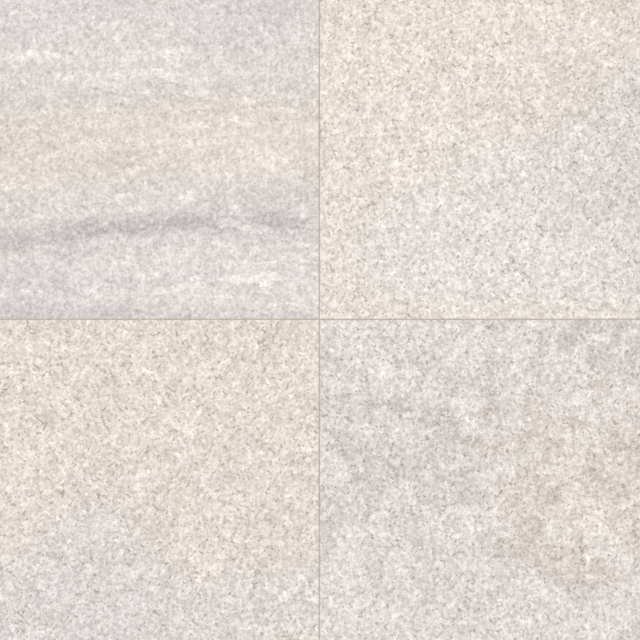
Write a WebGL 2 fragment shader that draws this texture.

```glsl
#version 300 es
precision highp float;
// Four pale sandstone tiles, two across and two down, split by a thin joint.
// Each tile blends grey and beige stone by its own gradient or strata;
// layered value noise adds mottling, fine grain, dark pits and white flecks.

#define JOINT_POS vec2(0.499, 0.501)
#define JOINT_WIDTH 0.0025
#define GRAIN_SCALE 300.0
#define GRAIN_AMOUNT 0.23
#define PIT_AMOUNT 0.12
#define FLECK_AMOUNT 0.05
#define GREY_STONE vec3(0.868, 0.847, 0.834)
#define BEIGE_STONE vec3(0.890, 0.853, 0.814)
#define LILAC_SHADE vec3(0.100, 0.102, 0.098)
#define BROWN_SHADE vec3(0.100, 0.118, 0.132)
#define JOINT_COLOR vec3(0.765, 0.730, 0.685)

uniform vec2 u_resolution;
out vec4 outColor;

float hash(vec2 p) {
  vec3 q = fract(p.xyx * vec3(0.1031, 0.1030, 0.0973));
  q += dot(q, q.yzx + 33.33);
  return fract((q.x + q.y) * q.z);
}

float noise(vec2 p) {
  vec2 i = floor(p), f = fract(p);
  f = f * f * (3.0 - 2.0 * f);
  float low = mix(hash(i), hash(i + vec2(1, 0)), f.x);
  float high = mix(hash(i + vec2(0, 1)), hash(i + vec2(1, 1)), f.x);
  return mix(low, high, f.y);
}

// Fractal noise, rotated at every octave to hide the lattice
float fbm(vec2 p) {
  float sum = 0.0, weight = 0.5;
  for (int i = 0; i < 5; i++) {
    sum += weight * noise(p);
    p = mat2(1.6, 1.2, -1.2, 1.6) * p + 17.3;
    weight *= 0.5;
  }
  return sum / 0.96875;
}

float bump(float x, float center, float width) {
  float d = (x - center) / width;
  return exp(-d * d);
}

// Layered tile: beige middle, dark seam, ragged white streaks
vec3 strataTile(vec2 p, float cloud) {
  float y = p.y + 0.09 * (cloud - 0.5) - 0.04 * p.x;
  float streak = fbm(vec2(p.x * 2.6, y * 19.0) + 41.0) - 0.5;
  float warm = smoothstep(0.28, 0.46, y) * (1.0 - smoothstep(0.58, 0.88, y));
  float rough = fbm(p * vec2(14.0, 40.0) + 5.0);
  float seam = bump(y, 0.26, 0.042) * smoothstep(0.25, 0.65, rough);
  float foot = 0.4 * bump(p.y, 0.0, 0.04);
  vec3 stone = mix(GREY_STONE, BEIGE_STONE, 0.65 * warm + 0.3 * streak);
  stone -= LILAC_SHADE * (0.85 * seam + foot - 0.75 * streak + 0.04);
  float vein = fbm(vec2(p.x * 13.0, y * 42.0) + 7.0);
  float region = smoothstep(0.50, 0.68, fbm(p * vec2(2.5, 6.0) + 3.0));
  float low = bump(length((p - vec2(0.85, 0.12)) * vec2(0.5, 1.0)), 0.0, 0.16);
  return stone + 0.07 * smoothstep(0.55, 0.66, vein) * (0.15 + 0.6 * region + 0.8 * low);
}

// Even tile: cream upper left corner and foot, pale grey elsewhere
vec3 creamTile(vec2 p, float cloud) {
  float corner = smoothstep(-0.4, 0.9, p.y - 0.8 * p.x + 0.5 * (cloud - 0.5));
  float warm = corner + 0.4 * bump(p.y, 0.0, 0.14) + 0.3 * bump(p.y, 1.0, 0.2);
  float smudge = smoothstep(0.45, 0.75, cloud) * smoothstep(0.45, 1.0, p.x);
  vec3 stone = mix(GREY_STONE + 0.022, BEIGE_STONE + 0.018, min(0.15 + warm, 1.0));
  return stone - LILAC_SHADE * 0.3 * smudge;
}

// Two-tone tile: beige above, grey below with a cloudy border
vec3 splitTile(vec2 p, float cloud) {
  float edge = p.y + 0.6 * (cloud - 0.5) + 0.10 * p.x;
  float warm = smoothstep(0.12, 0.68, edge);
  float foot = 0.5 * bump(p.y, 0.0, 0.07) * smoothstep(0.4, 0.9, p.x);
  return mix(GREY_STONE - 0.004, BEIGE_STONE + 0.002, min(warm + foot, 1.0));
}

// Mottled tile: brown patches along a rising diagonal over pale grey
vec3 mottledTile(vec2 p, float cloud) {
  float patches = fbm(p * 15.0 + 23.0);
  float diagonal = bump(p.y - 0.75 * p.x, 0.45, 0.26);
  float side = bump(length((p - vec2(0.90, 0.48)) * vec2(0.8, 1.0)), 0.0, 0.34);
  float zone = 0.30 + 0.45 * diagonal + 0.55 * side;
  float stain = zone * smoothstep(0.40, 0.66, 0.75 * patches + 0.25 * cloud);
  vec3 stone = mix(GREY_STONE + 0.018, BEIGE_STONE + 0.008, 0.2 + 0.4 * side);
  return stone - mix(LILAC_SHADE, BROWN_SHADE, 0.4 + 0.5 * side) * stain * 0.75;
}

void main() {
  vec2 uv = gl_FragCoord.xy / u_resolution;
  vec2 tile = step(JOINT_POS, uv);
  vec2 p = (uv - tile * JOINT_POS) / mix(JOINT_POS, 1.0 - JOINT_POS, tile);
  float cloud = fbm(p * 3.2 + tile * 31.0 + 9.0);

  vec3 color;
  if (tile.y > 0.5) color = tile.x < 0.5 ? strataTile(p, cloud) : creamTile(p, cloud);
  else color = tile.x < 0.5 ? splitTile(p, cloud) : mottledTile(p, cloud);

  // Grain at two sizes, softer on the layered tile
  vec2 g = mat2(0.8, 0.6, -0.6, 0.8) * uv * GRAIN_SCALE + 300.0;
  float grain = 0.55 * noise(g) + 0.45 * noise(g * 0.57 + 50.0) - 0.5;
  float layered = tile.y * (1.0 - tile.x);
  color += grain * GRAIN_AMOUNT * mix(1.0, 0.8, layered);
  color += 0.05 * (fbm(uv * 55.0 + 70.0) - 0.5);

  // Brown pits and small white flecks
  float pit = smoothstep(0.72, 0.95, noise(g.yx * 0.93 + 120.0));
  color -= pit * PIT_AMOUNT * vec3(0.88, 1.0, 1.10) * mix(1.0, 0.5, layered);
  float fleck = smoothstep(0.60, 0.78, fbm(uv * 110.0 + 210.0));
  color += fleck * FLECK_AMOUNT + 0.006;

  // Joint with an edge one pixel soft
  vec2 gap = abs(uv - JOINT_POS);
  vec2 cover = clamp((0.5 * JOINT_WIDTH - gap) * u_resolution + 0.5, 0.0, 1.0);
  color = mix(color, JOINT_COLOR + 0.1 * grain, max(cover.x, cover.y));
  outColor = vec4(clamp(color, 0.0, 1.0), 1.0);
}
```
